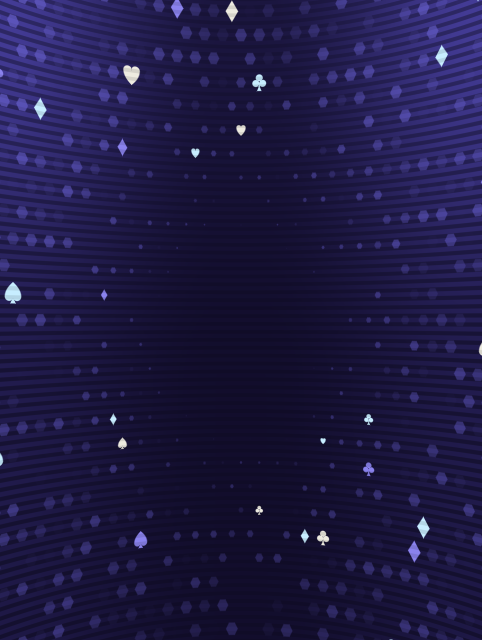
A WebGL 1 fragment shader for this background:

```glsl
precision highp float;
// A dark violet curved wall of thin horizontal bands, lit from the top corners.
// A staggered grid of hexagons shrinks toward the dim centre, and a hash turns
// a few cells into bright card suits. Rows bend by scaling y with x squared.

uniform vec2 u_resolution;

// Lengths are in canvas heights, measured from the centre.
const float COLUMN = 0.0285;
const float ROW = 0.0371;
const float BEND = 1.14;
const float BANDS_PER_ROW = 3.0;
const float DOT_RADIUS = 0.0095;
const float SUIT_SCALE = 1.7;
const float SUIT_SHARE = 0.034;
const vec2 VOID_CENTRE = vec2(0.0, -0.02);
const vec2 VOID_SIZE = vec2(0.326, 0.456);
const float HALF_WIDTH = 0.377;

const vec3 NIGHT = vec3(0.067, 0.050, 0.165);
const vec3 GLOW = vec3(0.155, 0.145, 0.330);
const vec3 DOT = vec3(0.36, 0.33, 0.73);
const vec3 ICE = vec3(0.78, 0.93, 1.00);
const vec3 LAVENDER = vec3(0.54, 0.51, 0.93);
const vec3 CREAM = vec3(0.93, 0.92, 0.88);

float hash(vec2 cell, float seed) {
  vec3 p = fract(vec3(cell.xyx + seed) * vec3(0.1031, 0.1030, 0.0973));
  p += dot(p, p.yzx + 33.33);
  return fract((p.x + p.y) * p.z);
}

// Shapes: negative inside, about one unit in half height.
float hexagon(vec2 p) {
  p = abs(p) / vec2(1.0, 1.2);
  return max(p.x * 0.866 + p.y * 0.5, p.y) - 0.8;
}

float diamond(vec2 p) {
  p = abs(p);
  return (p.x / 0.58 + p.y - 1.0) * 0.5;
}

float heart(vec2 p) {
  p.x = abs(p.x);
  float lobe = length(p - vec2(0.36, 0.40)) - 0.40;
  float t = max(0.40 - p.y, 0.0) / 1.35;
  float body = max(p.x - 0.76 * (1.0 - t * t), p.y - 0.40) * 0.8;
  return min(lobe, body);
}

float stem(vec2 p) {
  float side = abs(p.x) - 0.10 - 0.4 * max(-p.y - 0.6, 0.0);
  return max(side, max(p.y, -p.y - 0.98));
}

float spade(vec2 p) {
  return min(heart(vec2(p.x, 0.05 - p.y)), stem(p));
}

float club(vec2 p) {
  float top = length(p - vec2(0.0, 0.50)) - 0.40;
  float sides = length(vec2(abs(p.x) - 0.38, p.y + 0.12)) - 0.40;
  return min(min(top, sides), stem(p));
}

float suit(vec2 p, float pick) {
  if (pick < 0.30) return diamond(p);
  if (pick < 0.60) return heart(p);
  if (pick < 0.85) return club(p);
  return spade(p);
}

float cover(float d, float pixel) {
  return 1.0 - smoothstep(-pixel, pixel, d);
}

void main() {
  float pixel = 0.75 / u_resolution.y;
  vec2 p = (gl_FragCoord.xy - 0.5 * u_resolution) / u_resolution.y;
  float stretch = 1.0 + BEND * p.x * p.x;
  vec2 wall = vec2(p.x, p.y / stretch);

  // Light: brighter sides, strongest in the top corners
  float side = smoothstep(0.03, HALF_WIDTH, abs(p.x));
  float top = smoothstep(-0.1, 0.5, p.y);
  float light = 0.30 * side + 0.75 * top * (0.28 + 0.72 * side);
  light -= 0.08 * side * smoothstep(0.1, 0.5, -p.y);
  vec3 color = NIGHT + GLOW * light;

  // Thin bands that follow the bend
  float wave = 0.5 + 0.5 * cos(6.2832 * BANDS_PER_ROW * wall.y / ROW);
  float band = smoothstep(0.2, 0.7, wave);
  color *= 1.0 + mix(0.07, 0.19, side) * (band * 2.0 - 1.2);

  // Staggered cells
  float row = floor(wall.y / ROW + 0.5);
  float shift = 0.5 * mod(row, 2.0);
  float column = floor(wall.x / COLUMN - shift + 0.5);
  vec2 cell = vec2(column, row);
  vec2 centre = vec2((column + shift) * COLUMN, row * ROW);
  vec2 local = (wall - centre) * vec2(1.0, stretch);

  // Size grows away from the dark centre
  float reach = length((centre - VOID_CENTRE) / VOID_SIZE);
  float growth = clamp((reach - 0.33) / 0.62, 0.0, 1.05);
  float radius = max(DOT_RADIUS * growth, 0.0001);
  float shown = smoothstep(0.02, 0.12, growth);

  if (hash(cell, 71.0) < SUIT_SHARE) {
    float size = radius * SUIT_SCALE;
    float mask = cover(suit(local / size, hash(cell, 19.0)) * size, pixel);
    float tint = hash(cell, 43.0);
    vec3 ink = tint < 0.3 ? LAVENDER : (tint < 0.85 ? ICE : CREAM);
    color = mix(color, ink * (0.90 + 0.10 * band), mask * shown);
  } else {
    float mask = cover(hexagon(local / radius) * radius, pixel);
    float strength = smoothstep(0.25, 1.0, hash(cell, 7.0));
    float alpha = strength * (0.36 + 0.6 * light);
    color = mix(color, DOT * (0.94 + 0.06 * band), mask * alpha * shown);
  }
  gl_FragColor = vec4(color, 1.0);
}
```
